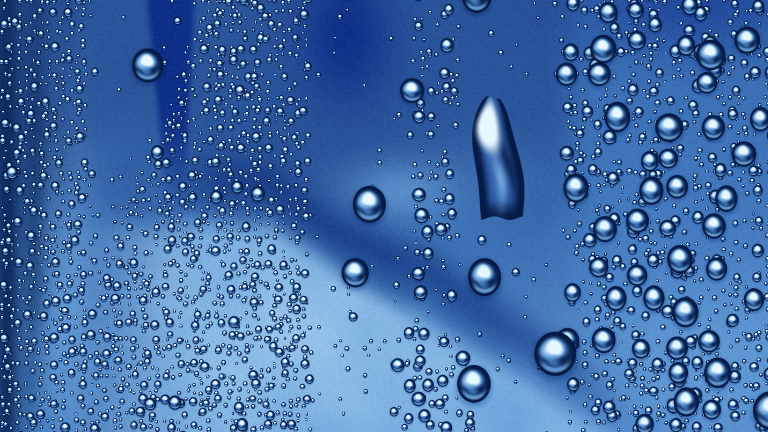
Give the GLSL for this texture, as a WebGL 1 fragment shader.

```glsl
precision highp float;
uniform vec2 u_resolution;

const vec3 INK = vec3(0.02, 0.10, 0.27);
const vec3 NAVY = vec3(0.06, 0.20, 0.41);
const vec3 ROYAL = vec3(0.05, 0.18, 0.53);
const vec3 BLUE = vec3(0.18, 0.36, 0.65);
const vec3 AZURE = vec3(0.26, 0.47, 0.73);
const vec3 SKY = vec3(0.45, 0.67, 0.88);
const vec3 PALE = vec3(0.75, 0.89, 0.97);
const vec3 GLINT = vec3(0.90, 0.97, 1.0);
const vec2 RUNNEL = vec2(1.15, 0.635);

vec2 hash2(vec2 p) {
  vec2 k = vec2(dot(p, vec2(127.1, 311.7)), dot(p, vec2(269.5, 183.3)));
  return fract(sin(k) * 43758.55);
}

float band(float x, float a, float b, float soft) {
  return smoothstep(a - soft, a + soft, x) * (1.0 - smoothstep(b - soft, b + soft, x));
}

float blob(vec2 p, vec2 center, vec2 size) {
  vec2 q = (p - center) / size;
  return exp(-dot(q, q));
}

// Layered sines
float wave(vec2 p) {
  float sum = 0.0, amp = 0.5;
  for (int i = 0; i < 4; i++) {
    p = mat2(0.8, 0.6, -0.6, 0.8) * p * 1.7;
    sum += amp * sin(p.x + 1.3 * sin(p.y));
    amp *= 0.55;
  }
  return sum;
}

// Wet regions: beaded left, narrow column, right side, clear film
vec4 zones(vec2 c) {
  float streakEnd = mix(0.2, 0.45, smoothstep(0.2, 1.0, c.y));
  float beads = max(1.0 - smoothstep(0.18, 0.23, c.x), band(c.x, streakEnd, 0.71, 0.015));
  float spread = 0.05 * (1.0 - smoothstep(0.1, 0.35, c.y));
  float column = band(c.x, 0.96 - spread, 1.05 + spread, 0.02);
  float right = smoothstep(1.29, 1.34, c.x);
  float clear = max(0.0, 1.0 - beads - column - right);
  return vec4(beads, column, right, clear * smoothstep(0.17, 0.22, length(c - RUNNEL)));
}

// Blurred scene behind the glass
vec3 backdrop(vec2 p) {
  float w = wave(p * 4.0);
  vec3 col = mix(AZURE, BLUE * 0.93, smoothstep(0.2, 0.75, p.y + 0.15 * w));
  col = mix(col, AZURE * 1.05, 0.7 * smoothstep(1.25, 1.4, p.x));
  float edge = p.y - min(0.5, 0.45 - 0.62 * (p.x - 0.71)) + 0.025 * w;
  float light = (1.0 - smoothstep(-0.07, 0.02, edge)) * smoothstep(0.1, 0.5, p.x);
  col = mix(col, mix(SKY, PALE, 0.3 + 0.35 * w), 0.9 * light);
  float shade = exp(-pow((edge - 0.075) / 0.065, 2.0)) * band(p.x, 0.45, 1.4, 0.1);
  col = mix(col, mix(ROYAL, NAVY, 0.4), 0.65 * shade);
  col = mix(col, SKY, 0.6 * blob(p, vec2(0.92, 0.56), vec2(0.13, 0.07)));
  col = mix(col, SKY, 0.6 * blob(p, vec2(1.65, 0.15), vec2(0.4, 0.25)));
  col = mix(col, SKY, 0.6 * blob(p, vec2(0.15, 0.3), vec2(0.07, 0.35)));
  col = mix(col, ROYAL, 0.95 * blob(p, vec2(0.8, 0.92), vec2(0.11, 0.16)));
  col = mix(col, ROYAL, 0.6 * blob(p, vec2(1.6, 1.0), vec2(0.3, 0.13)));
  float drop = 1.0 - p.y;
  float streak = band(p.x, 0.34 + 0.1 * drop, 0.45 - 0.05 * drop, 0.012);
  col = mix(col, ROYAL, 0.95 * streak * smoothstep(0.5, 0.75, p.y));
  float leftDark = 1.0 - smoothstep(0.0, 0.13 + 0.1 * p.y, p.x + 0.03 * w);
  return mix(col, mix(INK, NAVY, 0.6), leftDark * (0.75 + 0.2 * sin(p.x * 90.0)));
}

// Domed bead: dark rim, crisp highlight, dark reflection, lower crescent
vec3 bead(vec3 col, vec2 d, float r) {
  vec2 q = d / r;
  float l = length(q);
  float aa = 0.7 / (u_resolution.y * r);
  float shadow = 1.0 - smoothstep(0.8, 1.35, length(q + vec2(0.0, 0.12)));
  col *= mix(vec3(1.0), vec3(0.5, 0.65, 0.8), 0.7 * shadow);
  float bend = 0.1 * sin(5.0 * q.x + 3.0 * q.y);
  vec3 body = mix(AZURE, NAVY, smoothstep(0.25, 0.7, l + bend));
  body = mix(body, INK, smoothstep(0.6, 0.9, l));
  float crescent = band(l, 0.62, 0.84, 0.08) * (1.0 - smoothstep(-0.7, -0.15, q.y));
  body = mix(body, SKY, 0.85 * crescent);
  body = mix(body, INK, 0.7 * blob(q, vec2(0.35, -0.25), vec2(0.3, 0.25)));
  float shine = blob(q + vec2(0.0, 0.25 * q.x * q.x), vec2(-0.12, 0.26), vec2(0.6, 0.45));
  body = mix(body, SKY, smoothstep(0.15, 0.55, shine));
  body = mix(body, GLINT, smoothstep(0.4, 0.8, shine + bend));
  return mix(col, body, 1.0 - smoothstep(1.0 - aa, 1.0 + aa, l));
}

// Cellular scatter of beads; share gives the odds in each zone
vec3 scatter(vec3 col, vec2 p, float cell, vec2 radii, vec4 share, float seed) {
  vec2 home = floor(p / cell);
  for (int j = -1; j <= 1; j++) {
    for (int i = -1; i <= 1; i++) {
      vec2 id = home + vec2(float(i), float(j));
      vec2 h = hash2(id + seed);
      vec2 k = hash2(id + seed + 17.3);
      vec2 c = (id + 0.5 + 0.65 * (h - 0.5)) * cell;
      if (k.x < dot(zones(c), share)) {
        float r = cell * mix(radii.x, radii.y, k.y);
        col = bead(col, (p - c) * vec2(1.0 + 0.2 * h.x, 1.0), r);
      }
    }
  }
  return col;
}

// Long running drop, narrow at the top
vec3 runnel(vec3 col, vec2 d) {
  float t = d.y / 0.145;
  float x = d.x + 0.015 * t + 0.004 * sin(4.0 * t);
  float w = 0.066 * sqrt(max(1.0 - t, 0.0)) * (0.78 + 0.28 * t) + 0.001;
  float u = x / w;
  float dist = max(abs(x) - w, abs(d.y + 0.004 * sin(90.0 * x)) - 0.14);
  vec2 q = vec2(u + 0.12 * sin(3.0 * t), t);
  vec3 body = mix(BLUE, INK, smoothstep(0.4, 0.85, abs(u)));
  body = mix(body, INK, 1.0 - smoothstep(-0.95, -0.6, t));
  body = mix(body, INK, 0.8 * blob(q, vec2(0.4, -0.1), vec2(0.25, 0.5)));
  body = mix(body, SKY, 0.9 * blob(q, vec2(-0.1, -0.35), vec2(0.25, 0.4)));
  float shine = blob(q, vec2(-0.1, 0.5), vec2(0.65, 0.45));
  body = mix(body, GLINT, smoothstep(0.2, 0.75, shine));
  float aa = 0.8 / u_resolution.y;
  return mix(col, body, 1.0 - smoothstep(-aa, aa, dist));
}

void main() {
  vec2 p = gl_FragCoord.xy / u_resolution.y;
  vec3 col = backdrop(p) + 0.03 * (hash2(floor(p * 300.0)).x - 0.5);
  col = scatter(col, p, 0.017, vec2(0.18, 0.38), vec4(0.6, 0.25, 0.35, 0.05), 3.0);
  col = scatter(col, p, 0.029, vec2(0.2, 0.4), vec4(0.62, 0.35, 0.3, 0.01), 41.0);
  col = scatter(col, p, 0.048, vec2(0.22, 0.38), vec4(0.06, 0.6, 0.35, 0.0), 77.0);
  col = scatter(col, p, 0.085, vec2(0.22, 0.42), vec4(0.0, 0.05, 0.75, 0.0), 19.0);
  col = scatter(col, p, 0.24, vec2(0.14, 0.22), vec4(0.06, 0.06, 0.1, 0.6), 58.0);
  col = runnel(col, p - RUNNEL);
  gl_FragColor = vec4(clamp(col, 0.0, 1.0), 1.0);
}
```
